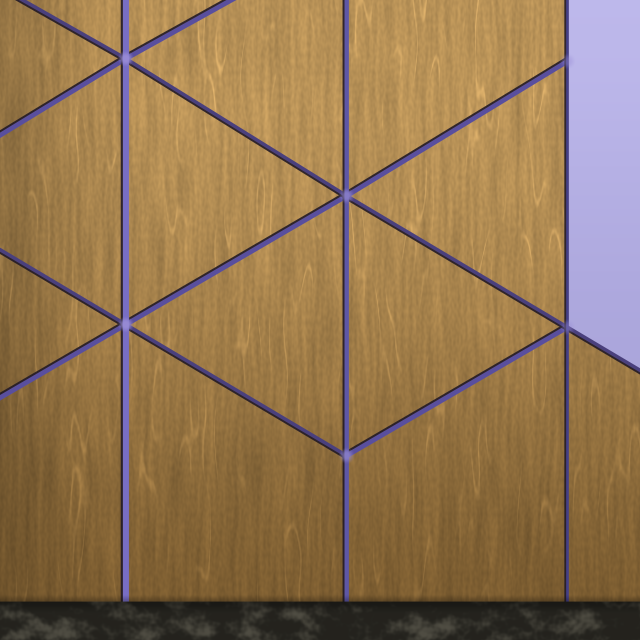
A three.js fragment shader for this pattern:

```glsl
// Wood wall panels split by violet grooves on a triangular lattice, with a
// lavender wall at the upper right and a dark stone floor along the bottom.
// The grooves fold into one lattice cell; the grain is stretched gradient noise.
varying vec2 vUv;

const float COLUMN_X = 0.5417;
const float COLUMN_STEP = 0.345;
const float FLOOR_Y = 0.06;
const vec3 GROOVE_SHADOW = vec3(0.13, 0.10, 0.15);

vec2 hashGradient(vec2 cell) {
  float a = fract(sin(dot(cell, vec2(127.1, 311.7))) * 43758.5) * 6.2832;
  return vec2(cos(a), sin(a));
}

float gradientNoise(vec2 p) {
  vec2 i = floor(p), f = fract(p);
  vec2 w = f * f * f * (f * (f * 6.0 - 15.0) + 10.0);
  vec2 r = vec2(1.0, 0.0);
  float low = mix(dot(hashGradient(i), f), dot(hashGradient(i + r), f - r), w.x);
  float high = mix(dot(hashGradient(i + r.yx), f - r.yx),
                   dot(hashGradient(i + 1.0), f - 1.0), w.x);
  return mix(low, high, w.y);
}

float band(float d, float halfWidth) {
  return 1.0 - smoothstep(halfWidth - 0.001, halfWidth + 0.001, abs(d));
}

// A groove lit from the right: d grows to the right, shadow sits on the left.
vec3 groove(vec3 base, float d, float halfWidth, vec3 tint) {
  base = mix(base, GROOVE_SHADOW, 0.9 * band(d + 0.0025, halfWidth));
  return mix(base, tint, band(d, halfWidth * 0.85));
}

// Heights of lattice nodes on even and odd columns.
float evenNode(float k) { return 0.694 + 0.406 * k; }
float oddNode(float k) { return 0.4908 + 0.4155 * k; }

vec3 wood(vec2 p, float column) {
  vec2 q = p + vec2(column * 7.3, column * 3.1);
  float light = smoothstep(-0.08, 0.85, p.y) * (0.72 + 0.28 * smoothstep(-0.05, 0.3, p.x));
  vec3 color = mix(vec3(0.47, 0.35, 0.18), vec3(0.72, 0.57, 0.34), light);
  color *= 0.86 + 0.14 * smoothstep(-0.02, 0.16, p.x);

  // Broad streaks, fine fibres and pores
  float sway = gradientNoise(q * vec2(14.0, 8.0)) * 0.006;
  float streak = gradientNoise(vec2((q.x + sway) * 55.0, q.y * 3.0));
  float fibre = gradientNoise(vec2((q.x + sway) * 150.0, q.y * 9.0));
  float pore = gradientNoise(q * vec2(260.0, 110.0));
  color *= 1.0 + 0.09 * streak + 0.13 * fibre + 0.08 * pore;

  // Pale wandering veins along noise contours
  float contour = gradientNoise(vec2((q.x + sway) * 48.0, q.y * 7.0 + 20.0));
  float gate = smoothstep(-0.05, 0.35, gradientNoise(q * vec2(22.0, 7.0) + 9.0));
  float vein = (1.0 - smoothstep(0.0, 0.09, abs(contour))) * gate;
  return mix(color, color * 1.2 + 0.02, vein * 0.65);
}

vec3 stone(vec2 p) {
  float cloud = gradientNoise(p * vec2(16.0, 28.0))
              + 0.6 * gradientNoise(p * vec2(45.0, 65.0))
              + 0.3 * gradientNoise(p * 140.0);
  vec3 color = mix(vec3(0.14, 0.135, 0.115), vec3(0.31, 0.30, 0.26),
                   smoothstep(-0.2, 0.8, cloud));
  return color * (1.0 - 0.3 * smoothstep(0.04, FLOOR_Y, p.y));
}

void main() {
  vec2 p = vUv;
  float u = (p.x - COLUMN_X) / COLUMN_STEP;
  float fold = mod(u + 1.0, 2.0) - 1.0;
  float t = abs(fold);
  float side = fold < 0.0 ? -1.0 : 1.0;
  float y = p.y + 0.006 * (p.x - COLUMN_X);
  vec3 color = wood(p, floor(u));

  // Lavender wall above the lowest slope of the right column
  float wallEdge = y - mix(evenNode(-1.0), oddNode(0.0), t);
  vec3 wall = mix(vec3(0.67, 0.65, 0.86), vec3(0.74, 0.72, 0.92), smoothstep(0.4, 1.0, p.y));
  color = mix(color, wall, smoothstep(-0.001, 0.001, wallEdge)
                         * smoothstep(0.887, 0.889, p.x));

  // Diagonal grooves: each even node links to the odd nodes below and above
  for (int n = -1; n <= 1; n++) {
    float k = float(n);
    for (int m = 0; m <= 1; m++) {
      float up = float(m);
      bool lowest = n == -1 && m == 1;
      bool present = lowest || (n == 0 && u < 1.0) || (n == 1 && m == 0 && u < 0.0);
      if (!present) continue;
      float slope = side * (up * 2.0 - 1.0);
      float d = (y - mix(evenNode(k), oddNode(k + up), t)) * -slope * 0.86;
      float rising = step(0.0, slope);
      vec3 tint = mix(vec3(0.29, 0.25, 0.49), vec3(0.35, 0.31, 0.62), rising);
      color = groove(color, d, mix(0.0033, 0.0044, rising), tint);
    }
  }

  // Vertical grooves narrow and darken toward the right
  float column = clamp(floor(u + 0.5), -1.0, 1.0);
  float dx = p.x - COLUMN_X - column * COLUMN_STEP;
  vec3 violet = vec3(0.37, 0.34, 0.65) - column * vec3(0.10, 0.09, 0.12);
  color = groove(color, dx, 0.004 - 0.0016 * column, violet);

  // Pale glow where grooves cross
  for (int n = -1; n <= 1; n++) {
    bool odd = abs(column) > 0.5;
    if (odd && n == -1) continue;
    float dy = y - (odd ? oddNode(float(n)) : evenNode(float(n)));
    float glow = 1.0 - smoothstep(0.003, 0.014, length(vec2(dx, dy)));
    color = mix(color, vec3(0.60, 0.55, 0.84), glow * (0.65 - 0.25 * column));
  }

  // Floor with a soft contact shadow on the wall
  color *= 1.0 - 0.25 * (1.0 - smoothstep(FLOOR_Y, FLOOR_Y + 0.012, p.y));
  color = mix(stone(p), color, smoothstep(FLOOR_Y - 0.0015, FLOOR_Y + 0.0015, p.y));
  gl_FragColor = vec4(color, 1.0);
}
```
